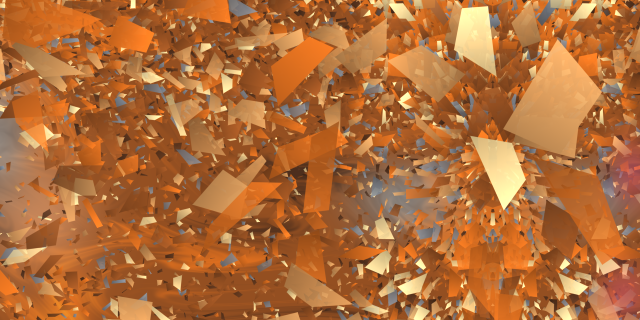
Give the GLSL for this background, as a WebGL 2 fragment shader.

```glsl
#version 300 es
precision highp float;
// Drift of amber and cream glass splinters over warm, smoky strata.
// Warped sines paint the strata and haze; jittered cells at seven growing
// sizes each hold one convex shard, and the right side folds about an axis.

uniform vec2 u_resolution;
out vec4 outColor;

const vec3 UMBER  = vec3(0.30, 0.18, 0.11);
const vec3 BROWN  = vec3(0.58, 0.31, 0.13);
const vec3 ORANGE = vec3(0.86, 0.43, 0.12);
const vec3 TAN    = vec3(0.83, 0.60, 0.36);
const vec3 CREAM  = vec3(1.00, 0.90, 0.64);
const vec3 STEEL  = vec3(0.47, 0.50, 0.54);
const float TAU = 6.2832;
const float AXIS = 1.54;
const vec2 HUB = vec2(AXIS, 0.50);
const int LAYERS = 7;

vec4 hash4(vec2 p) {
  vec4 q = fract(p.xyxy * vec4(0.1031, 0.1030, 0.0973, 0.1099));
  q += dot(q, q.wzxy + 33.33);
  return fract((q.xxyz + q.yzzw) * q.zywx);
}

// Layered sines, each octave turned and bent by the last; about 0 to 1.
float strata(vec2 p) {
  float sum = 0.0, amp = 0.32;
  for (int i = 0; i < 6; i++) {
    p = mat2(0.8, 0.6, -0.6, 0.8) * p * 1.75;
    p += 0.7 * sin(p.yx * 1.3 + float(i));
    sum += amp * sin(p.x) * cos(0.6 * p.y);
    amp *= 0.72;
  }
  return clamp(0.5 + 0.6 * sum, 0.0, 1.0);
}

// Soft elliptical spot, 1 at the centre.
float glow(vec2 p, vec2 centre, vec2 size) {
  vec2 d = (p - centre) / size;
  return exp(-dot(d, d));
}

float hazeMask(vec2 p) {
  return min(1.0, glow(p, vec2(1.25, 0.38), vec2(0.16, 0.11))
                + glow(p, vec2(0.0, 0.55), vec2(0.11, 0.24)));
}

// Where fine splinters crowd: the top and the right.
float busyMask(vec2 p) {
  return max(smoothstep(0.42, 0.75, p.y), smoothstep(1.0, 1.25, p.x));
}

vec3 ramp(float t) {
  vec3 c = mix(UMBER, BROWN, smoothstep(0.12, 0.42, t));
  c = mix(c, ORANGE, smoothstep(0.5, 0.74, t));
  return mix(c, TAN, smoothstep(0.76, 0.95, t));
}

vec3 shardColor(float h) {
  if (h < 0.17) return UMBER;
  if (h < 0.29) return STEEL;
  if (h < 0.56) return BROWN;
  if (h < 0.73) return ORANGE;
  return h < 0.91 ? TAN : CREAM;
}

// Signed distance to a convex quad whose corners lie on an ellipse.
float shardDistance(vec2 p, vec2 radii, vec4 jitter) {
  float d = -1e3;
  vec4 a = (vec4(0.0, 1.0, 2.0, 3.0) + 0.85 * jitter) * TAU / 4.0;
  for (int k = 0; k < 4; k++) {
    float a0 = a[k], a1 = a[(k + 1) % 4];
    vec2 v0 = radii * vec2(cos(a0), sin(a0));
    vec2 edge = radii * vec2(cos(a1), sin(a1)) - v0;
    d = max(d, dot(p - v0, normalize(vec2(edge.y, -edge.x))));
  }
  return d;
}

// Lays one grid of shards over the colour below; size runs 0 to 1.
vec3 addShards(vec3 below, vec2 p, float cell, float size, float pixel) {
  vec2 base = floor(p / cell);
  for (int n = 0; n < 9; n++) {
    vec2 id = base + vec2(n % 3 - 1, n / 3 - 1);
    vec4 h = hash4(id + 71.0 * size + 19.0);
    vec4 g = hash4(id + 43.0 * size + 157.0);
    vec2 centre = (id + 0.5 + 0.7 * (h.xy - 0.5)) * cell;
    float busy = busyMask(centre);
    float density = mix(mix(0.3, 0.85, busy), 0.36, size);
    density *= 1.0 - 0.75 * hazeMask(centre);
    if (h.z > density) continue;

    // Shards slant on the left and fan out from the hub on the right.
    vec2 ray = centre - HUB;
    float fan = smoothstep(1.1, 1.3, centre.x);
    float angle = mix(-0.45 + 2.6 * (g.x - 0.5),
                      atan(ray.y, ray.x) + 1.3 * (g.x - 0.5), fan);
    float c = cos(angle), s = sin(angle);
    vec2 q = mat2(c, -s, s, c) * (p - centre);
    float len = cell * mix(0.38, 0.8, g.y);
    vec2 radii = len * vec2(1.0, mix(0.22, 0.75, g.z));
    float cover = smoothstep(pixel, -pixel, shardDistance(q, radii, hash4(id + 311.0)));

    // Larger pieces are paler; each is lit along its length.
    vec3 tint = shardColor(mix(0.5 * size, 1.0, h.w));
    tint *= 0.98 + 0.24 * q.x / len + 0.2 * (g.w - 0.5);
    below = mix(below, tint, cover * mix(0.68, 1.0, fract(g.w * 7.0)));
  }
  return below;
}

void main() {
  vec2 p = gl_FragCoord.xy / u_resolution.y;
  float pixel = 0.7 / u_resolution.y;
  vec2 folded = vec2(AXIS - abs(p.x - AXIS), p.y);

  // Strata, streaked along a shallow diagonal, with smoky blue haze.
  float tone = strata(vec2(folded.x + 0.5 * folded.y, 1.7 * folded.y) * 2.2);
  vec3 color = ramp(tone);
  vec3 smoke = mix(vec3(0.34, 0.35, 0.36), vec3(0.72, 0.74, 0.74), tone);
  color = mix(color, smoke, 0.85 * hazeMask(folded));
  color = mix(color, vec3(0.86, 0.60, 0.42), 0.7 * glow(p, vec2(0.14, 0.33), vec2(0.16, 0.2)));
  vec3 ember = mix(vec3(0.88, 0.14, 0.05), vec3(0.98, 0.76, 0.2), tone);
  color = mix(color, ember, 0.9 * glow(p, vec2(0.21, 0.05), vec2(0.07, 0.11)));

  // Splinters from fine to broad; the broadest ignore the fold.
  for (int i = 0; i < LAYERS; i++) {
    float size = float(i) / float(LAYERS - 1);
    vec2 at = i < LAYERS - 2 ? folded : p;
    color = addShards(color, at, 0.021 * pow(1.54, float(i)), size, pixel);
  }

  // Magenta bloom at the right edge.
  float bloom = glow(p, vec2(1.98, 0.46), vec2(0.07, 0.1))
              + glow(p, vec2(1.95, 0.08), vec2(0.08, 0.09));
  color = mix(color, vec3(0.80, 0.32, 0.42), 0.55 * min(bloom, 1.0));
  outColor = vec4(clamp(color, 0.0, 1.0), 1.0);
}
```
